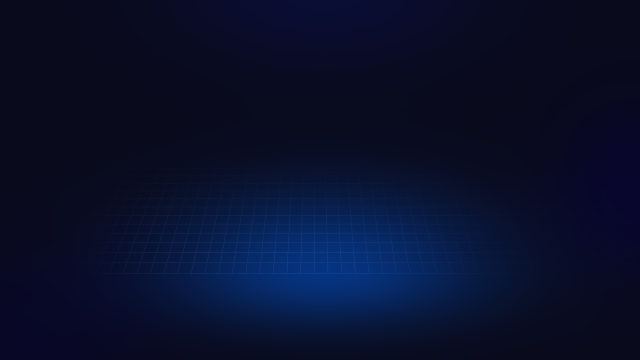
Give the GLSL for this background, as a WebGL 2 fragment shader.

```glsl
#version 300 es
precision highp float;
// Dark navy backdrop with a wide blue floor glow and a faint receding grid.

uniform vec2 u_resolution;
out vec4 outColor;

// Soft elliptical light with the given centre and radii.
float glow(vec2 p, vec2 centre, vec2 radii) {
    vec2 q = (p - centre) / radii;
    return exp(-dot(q, q));
}

// Smooth line at each integer of coord; spacing converts cells to canvas units.
float gridLine(float coord, float spacing, float pixel) {
    float dist = abs(fract(coord + 0.5) - 0.5) * spacing;
    float halfWidth = 0.0011;
    float soft = max(pixel, 0.0012);
    float coverage = min(1.0, 2.0 * halfWidth / soft);
    return coverage * (1.0 - smoothstep(0.0, halfWidth + 0.5 * soft, dist));
}

// Floor grid in perspective, fading towards the back and the sides.
float floorGrid(vec2 p, float pixel) {
    float depth = 1.7245 - p.y;
    float column = (p.x - 0.873) / (0.0256 * depth);
    float row = 73.15 / depth - 49.3;
    float lines = max(gridLine(column, 0.0256 * depth, pixel),
                      gridLine(row, depth * depth / 73.15, pixel));
    float front = smoothstep(0.238 - pixel, 0.238 + pixel, p.y);
    float back = 1.0 - smoothstep(0.27, 0.61, p.y);
    float sides = smoothstep(0.18, 0.46, p.x) * (1.0 - smoothstep(0.85, 1.55, p.x) * 0.9);
    return lines * front * back * sides;
}

void main() {
    // Canvas height is one unit; the aspect sets the width.
    vec2 p = gl_FragCoord.xy / u_resolution.y;
    float aspect = u_resolution.x / u_resolution.y;
    float pixel = 1.0 / u_resolution.y;
    p.x += 0.5 * (16.0 / 9.0 - aspect);

    vec3 color = vec3(0.036, 0.039, 0.105);

    // Indigo haze: top, right edge and lower left corner.
    color += vec3(0.004, 0.014, 0.105) * glow(p, vec2(0.9, 1.03), vec2(0.42, 0.21));
    color += vec3(-0.006, -0.018, 0.07) * glow(p, vec2(1.76, 0.47), vec2(0.22, 0.24));
    color += vec3(-0.004, -0.012, 0.045) * glow(p, vec2(0.08, 0.06), vec2(0.34, 0.26));

    // Main floor glow reaches further up than down.
    float reach = mix(0.142, 0.218, smoothstep(0.2, 0.32, p.y));
    float light = glow(p, vec2(0.908, 0.242), vec2(0.43, reach));
    color += vec3(-0.012, 0.163, 0.395) * light;

    color += vec3(0.035, 0.06, 0.075) * floorGrid(p, pixel);

    outColor = vec4(color, 1.0);
}
```
